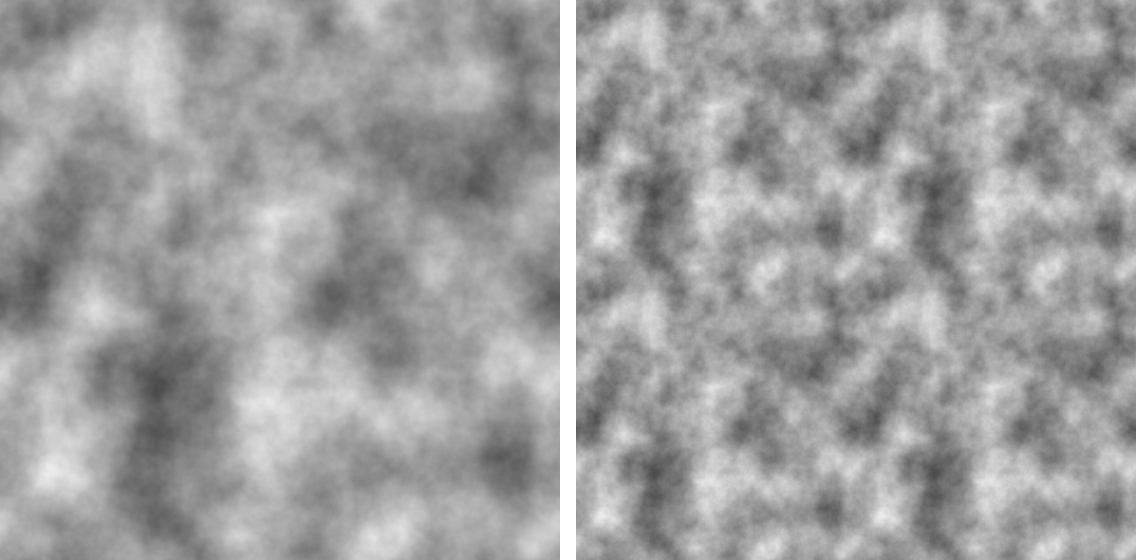
Left: one tile. Right: repeated 2 by 2.
This texture is drawn by a Shadertoy shader. Its source:

```glsl
// Soft grey cloud texture: seamless fractal gradient noise.

const int   BASE_CELLS  = 5;      // whole noise cells across the canvas
const int   OCTAVES     = 6;
const float GAIN        = 0.5;    // amplitude ratio between octaves
const float MEAN_GREY   = 0.617;
const float CONTRAST    = 0.43;
const uint  SEED        = 17u;
const float TAU         = 6.2831853;

// Integer hash of a lattice point, mapped to 0..1
float hash(ivec2 cell, uint seed) {
    uint h = uint(cell.x) * 1597334677u ^ uint(cell.y) * 3812015801u ^ seed * 2654435769u;
    h = (h ^ (h >> 16)) * 2146121005u;
    h = (h ^ (h >> 15)) * 2221713035u;
    h ^= h >> 16;
    return float(h >> 8) / 16777216.0;
}

// Contribution of one lattice corner, wrapped to the period
float cornerSlope(ivec2 cell, vec2 offset, int period, uint seed) {
    ivec2 wrapped = ivec2(cell.x % period, cell.y % period);
    float angle = TAU * hash(wrapped, seed);
    return dot(vec2(cos(angle), sin(angle)), offset);
}

// Periodic gradient noise with quintic interpolation
float gradientNoise(vec2 p, int period, uint seed) {
    ivec2 cell = ivec2(floor(p));
    vec2 f = fract(p);
    vec2 fade = f * f * f * (f * (f * 6.0 - 15.0) + 10.0);
    float a = cornerSlope(cell, f, period, seed);
    float b = cornerSlope(cell + ivec2(1, 0), f - vec2(1.0, 0.0), period, seed);
    float c = cornerSlope(cell + ivec2(0, 1), f - vec2(0.0, 1.0), period, seed);
    float d = cornerSlope(cell + ivec2(1, 1), f - vec2(1.0, 1.0), period, seed);
    return mix(mix(a, b, fade.x), mix(c, d, fade.x), fade.y);
}

// Sum of octaves, each with twice as many whole cells
float cloudNoise(vec2 uv) {
    float sum = 0.0;
    float amplitude = 1.0;
    int cells = BASE_CELLS;
    for (int i = 0; i < OCTAVES; i++) {
        sum += amplitude * gradientNoise(uv * float(cells), cells, SEED + uint(i));
        amplitude *= GAIN;
        cells *= 2;
    }
    return sum;
}

void mainImage(out vec4 fragColor, in vec2 fragCoord) {
    vec2 uv = fract(fragCoord / iResolution.xy);
    float grey = MEAN_GREY + CONTRAST * cloudNoise(uv);
    fragColor = vec4(vec3(clamp(grey, 0.0, 1.0)), 1.0);
}
```
